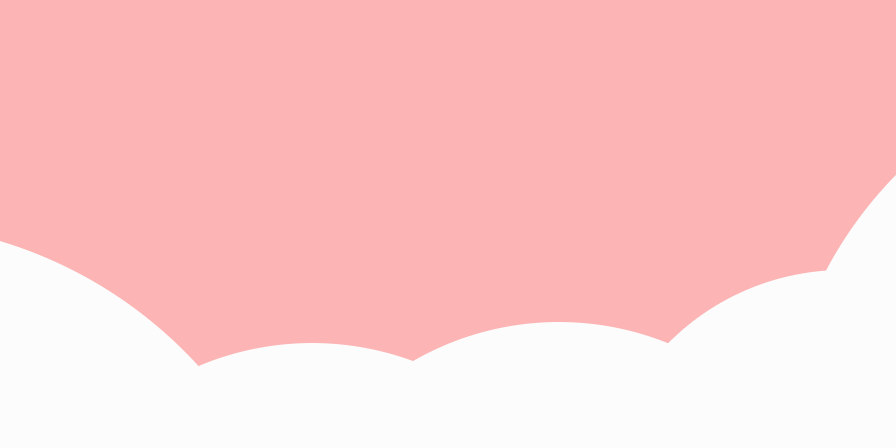
Give the GLSL for this background, as a Shadertoy shader.

```glsl
const vec3 SKY_PINK = vec3(0.990, 0.707, 0.707);
const vec3 CLOUD_WHITE = vec3(0.990);
const int PUFF_COUNT = 5;

// Each puff: centre x, centre y, radius, in canvas heights
const vec3 PUFFS[PUFF_COUNT] = vec3[PUFF_COUNT](
    vec3(-0.2813, -0.4760, 0.9792),
    vec3( 0.6966, -0.4167, 0.6510),
    vec3( 1.2474, -0.3698, 0.6510),
    vec3( 1.8836, -0.1547, 0.5521),
    vec3( 2.6497, -0.0297, 0.9115)
);

float circleDistance(vec2 point, vec2 centre, float radius) {
    return length(point - centre) - radius;
}

// Union of all puffs
float cloudDistance(vec2 point) {
    float nearest = 1e3;
    for (int i = 0; i < PUFF_COUNT; i++) {
        nearest = min(nearest, circleDistance(point, PUFFS[i].xy, PUFFS[i].z));
    }
    return nearest;
}

float coverage(float distanceToEdge, float pixelSize) {
    return clamp(0.5 - distanceToEdge / pixelSize, 0.0, 1.0);
}

void mainImage(out vec4 fragColor, in vec2 fragCoord) {
    float pixelSize = 1.0 / iResolution.y;
    vec2 point = fragCoord * pixelSize;

    // Cloud bank over a flat sky
    float cloud = coverage(cloudDistance(point), pixelSize);
    fragColor = vec4(mix(SKY_PINK, CLOUD_WHITE, cloud), 1.0);
}
```
